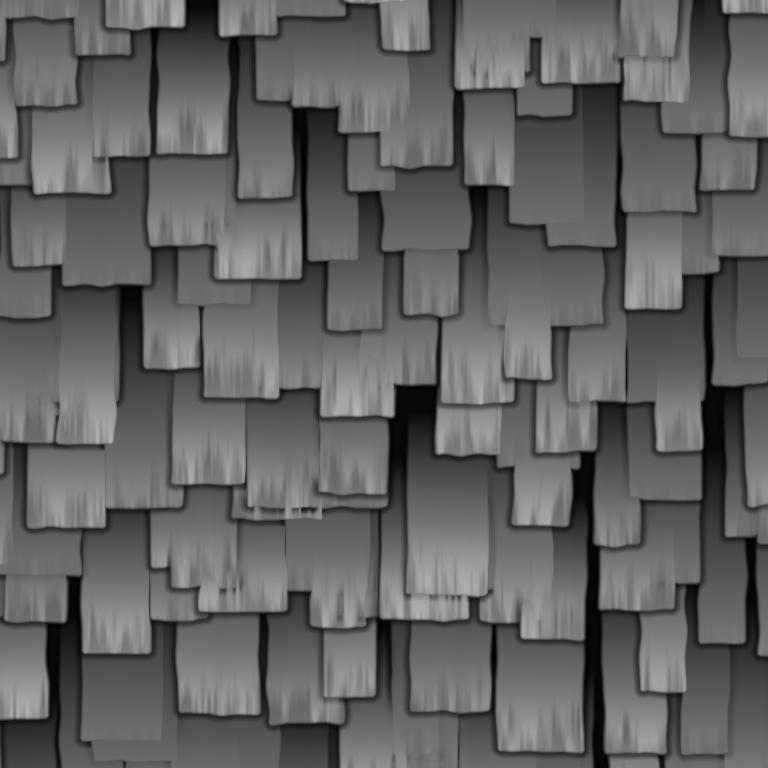
This texture map is drawn by a WebGL 2 fragment shader. Its source:

```glsl
#version 300 es
precision highp float;

uniform vec2 u_resolution;
out vec4 fragColor;

const vec2 GRID = vec2(12.0, 9.0);            // shingles across and up
const vec2 WIDTH_RANGE = vec2(0.062, 0.122);
const vec2 LENGTH_RANGE = vec2(0.19, 0.30);
const vec2 PEAK_RANGE = vec2(0.42, 0.69);     // brightness at the lower end
const float BACKDROP = 0.03;
const float GRADIENT_POWER = 0.8;
const float CORNER = 0.006;
const float EDGE_SOFTNESS = 0.003;
const float RIM_WIDTH = 0.005;
const float RIM_DARKENING = 0.22;
const float SHADOW_WIDTH = 0.010;
const float SHADOW_STRENGTH = 0.5;
const float WOBBLE = 0.005;
const float SKEW = 0.035;
const vec2 STREAK_FREQUENCY = vec2(105.0, 13.0);
const float STREAK_HEIGHT = 0.095;
const float STREAK_DEPTH = 0.34;
const float STREAK_LIFT = 0.10;

float hash(vec2 p) {
    return fract(sin(dot(p, vec2(127.1, 311.7))) * 43758.5453);
}

float noise(vec2 p) {
    vec2 i = floor(p);
    vec2 f = fract(p);
    f = f * f * (3.0 - 2.0 * f);
    float low = mix(hash(i), hash(i + vec2(1.0, 0.0)), f.x);
    float high = mix(hash(i + vec2(0.0, 1.0)), hash(i + vec2(1.0, 1.0)), f.x);
    return mix(low, high, f.y);
}

float roundedBox(vec2 p, vec2 halfSize, float radius) {
    vec2 q = abs(p) - halfSize + radius;
    return length(max(q, 0.0)) + min(max(q.x, q.y), 0.0) - radius;
}

// Weathered grain: dark tongues rising from the lower end
float weathering(vec2 p, float rise, float seed) {
    vec2 q = p * STREAK_FREQUENCY + seed * 71.0;
    float grain = 0.65 * noise(q) + 0.35 * noise(q * vec2(2.3, 1.6) + 17.0);
    float climb = clamp(rise / STREAK_HEIGHT, 0.0, 1.0);
    float tongue = smoothstep(0.05, 0.65, grain - 0.75 * climb);
    return STREAK_LIFT * (1.0 - climb) - STREAK_DEPTH * tongue;
}

// Lays one shingle over the height built up so far
float addShingle(float height, vec2 p, vec2 cell) {
    float seed = hash(cell + 3.7);
    float stagger = 0.5 * mod(cell.y, 2.0);
    vec2 jitter = vec2(hash(cell + 11.3), hash(cell + 23.9));
    vec2 foot = (cell + vec2(jitter.x + stagger, jitter.y)) / GRID;
    float width = mix(WIDTH_RANGE.x, WIDTH_RANGE.y, hash(cell + 37.1));
    float span = mix(LENGTH_RANGE.x, LENGTH_RANGE.y, hash(cell + 51.7));
    float peak = mix(PEAK_RANGE.x, PEAK_RANGE.y, hash(cell + 67.3));

    // Slightly skewed, uneven outline
    vec2 local = p - foot;
    local.x += (seed - 0.5) * SKEW * local.y;
    local.x += WOBBLE * (noise(vec2(p.y * 28.0, seed * 90.0)) - 0.5);
    local.y += WOBBLE * (noise(vec2(p.x * 45.0, seed * 60.0)) - 0.5);
    vec2 halfSize = 0.5 * vec2(width, span);
    float edge = roundedBox(local - vec2(0.0, halfSize.y), halfSize, CORNER);

    // Slope from the dark upper end to the bright lower end
    float slope = clamp(1.0 - local.y / span, 0.0, 1.0);
    float tone = peak * pow(slope, GRADIENT_POWER);
    float raised = smoothstep(0.0, 0.15, tone - height);
    float worn = smoothstep(0.40, 0.56, tone);
    tone *= 1.0 + worn * weathering(p, local.y, seed);
    tone *= 1.0 - RIM_DARKENING * smoothstep(-RIM_WIDTH, 0.0, edge);

    // Contact shadow, then the higher surface wins
    float shadow = 1.0 - smoothstep(0.0, SHADOW_WIDTH, edge);
    float cover = 1.0 - smoothstep(-EDGE_SOFTNESS, EDGE_SOFTNESS, edge);
    height *= 1.0 - SHADOW_STRENGTH * raised * shadow;
    return max(height, tone * cover);
}

void main() {
    vec2 uv = gl_FragCoord.xy / u_resolution;
    float height = BACKDROP;

    // Lower rows first, so upper rows shade them
    float row = floor(uv.y * GRID.y);
    for (int j = -3; j <= 1; j++) {
        float y = row + float(j);
        float column = floor(uv.x * GRID.x - 0.5 * mod(y, 2.0));
        for (int i = -1; i <= 1; i++) {
            height = addShingle(height, uv, vec2(column + float(i), y));
        }
    }
    fragColor = vec4(vec3(height), 1.0);
}
```
